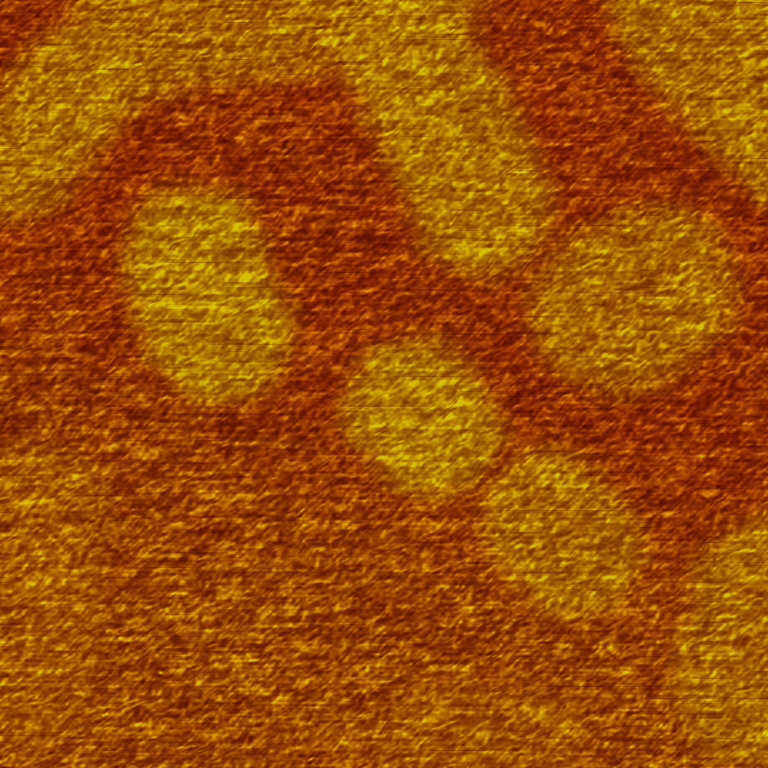
Write a Shadertoy shader that draws this texture.

```glsl
// Amber islands on a rust-red ground, covered with fine scan-line grain.

const vec3 RUST = vec3(0.555, 0.172, 0.018);
const vec3 AMBER = vec3(0.685, 0.465, 0.015);
const int ISLANDS = 11;

// Each island is a capsule: both ends of its spine, then radius and strength.
const vec4 SPINE[ISLANDS] = vec4[](
    vec4(0.255, 0.66, 0.285, 0.57), vec4(0.54, 0.47, 0.565, 0.44),
    vec4(0.80, 0.60, 0.85, 0.625), vec4(0.715, 0.33, 0.75, 0.28),
    vec4(0.52, 0.96, 0.63, 0.73), vec4(0.02, 0.79, 0.12, 0.91),
    vec4(0.17, 0.95, 0.55, 1.02), vec4(0.90, 1.0, 1.04, 0.84),
    vec4(1.0, 0.22, 0.98, 0.10), vec4(0.55, 0.05, 0.70, 0.04),
    vec4(0.03, 0.12, 0.05, 0.33));
const vec2 FORM[ISLANDS] = vec2[](
    vec2(0.095, 1.0), vec2(0.09, 0.98), vec2(0.11, 0.75), vec2(0.09, 0.78),
    vec2(0.09, 0.88), vec2(0.075, 0.85), vec2(0.085, 0.75), vec2(0.11, 0.85),
    vec2(0.11, 0.75), vec2(0.06, 0.55), vec2(0.10, 0.52));

float hash(vec2 p) {
    vec3 q = fract(vec3(p.xyx) * 0.1031);
    q += dot(q, q.yzx + 33.33);
    return fract((q.x + q.y) * q.z);
}

// Smooth value noise from -1 to 1.
float noise(vec2 p) {
    vec2 cell = floor(p);
    vec2 f = fract(p);
    f = f * f * (3.0 - 2.0 * f);
    float low = mix(hash(cell), hash(cell + vec2(1, 0)), f.x);
    float high = mix(hash(cell + vec2(0, 1)), hash(cell + vec2(1, 1)), f.x);
    return 2.0 * mix(low, high, f.y) - 1.0;
}

// Broad drifting tone from layered sines, about -1 to 1.
float clouds(vec2 p) {
    float sum = 0.0;
    float weight = 0.5;
    for (int i = 0; i < 4; i++) {
        sum += weight * sin(p.x + 1.7 * sin(p.y)) * cos(p.y - sin(p.x));
        p = mat2(1.2, 1.5, -1.5, 1.2) * p + 1.3;
        weight *= 0.6;
    }
    return sum;
}

float capsule(vec2 p, vec2 a, vec2 b, float radius) {
    vec2 along = b - a;
    float t = clamp(dot(p - a, along) / dot(along, along), 0.0, 1.0);
    return length(p - a - along * t) - radius;
}

// Strongest island at p; ragged shifts the outlines.
float islands(vec2 p, float ragged, float softness) {
    float level = 0.0;
    for (int i = 0; i < ISLANDS; i++) {
        float d = capsule(p, SPINE[i].xy, SPINE[i].zw, FORM[i].x) + ragged;
        level = max(level, FORM[i].y * (1.0 - smoothstep(-softness, softness, d)));
    }
    return level;
}

void mainImage(out vec4 fragColor, in vec2 fragCoord) {
    vec2 p = fragCoord / iResolution.xy;

    // Grain layers: slanted bristles, long streaks and thin scan rows.
    vec2 bent = p + vec2(0.0, 0.004) * noise(p * 65.0);
    float bristle = noise(vec2(bent.x - 0.35 * bent.y, bent.y - 0.45 * bent.x) * vec2(150, 230));
    float speck = noise(p * vec2(230, 250) + 41.0);
    float streak = noise(vec2(bent.x, bent.y - 0.12 * bent.x) * vec2(38, 190) + 17.0);
    float row = noise(p * vec2(22, 330) + 73.0);
    float scratch = smoothstep(0.6, 0.95, noise(p * vec2(13, 310) + 131.0));

    // Broad tone: islands over a ground that warms toward the lower left.
    float drift = clouds(p * 13.0);
    float ragged = 0.009 * drift + 0.010 * streak + 0.006 * noise(p * 30.0);
    float ground = 0.03 + 0.30 * (1.0 - smoothstep(0.25, 0.75, p.y + 0.3 * p.x));
    ground += 0.07 * drift;
    float island = islands(p, ragged, 0.026);
    float tone = max(ground, island) + 0.05 * drift * island;
    tone += 0.13 * streak + 0.09 * bristle + 0.05 * row;

    // Shade: green falls faster than red, so dark grain turns redder.
    float shade = 0.26 * bristle + 0.17 * speck + 0.13 * streak + 0.12 * row;
    shade *= mix(1.0, 0.68, island);
    shade -= 0.16 * scratch;
    vec3 colour = mix(RUST, AMBER, clamp(tone, -0.1, 1.2));
    colour *= exp(shade * vec3(0.95, 1.9, 1.0));
    fragColor = vec4(min(colour, vec3(0.83, 0.75, 0.04)), 1.0);
}
```
